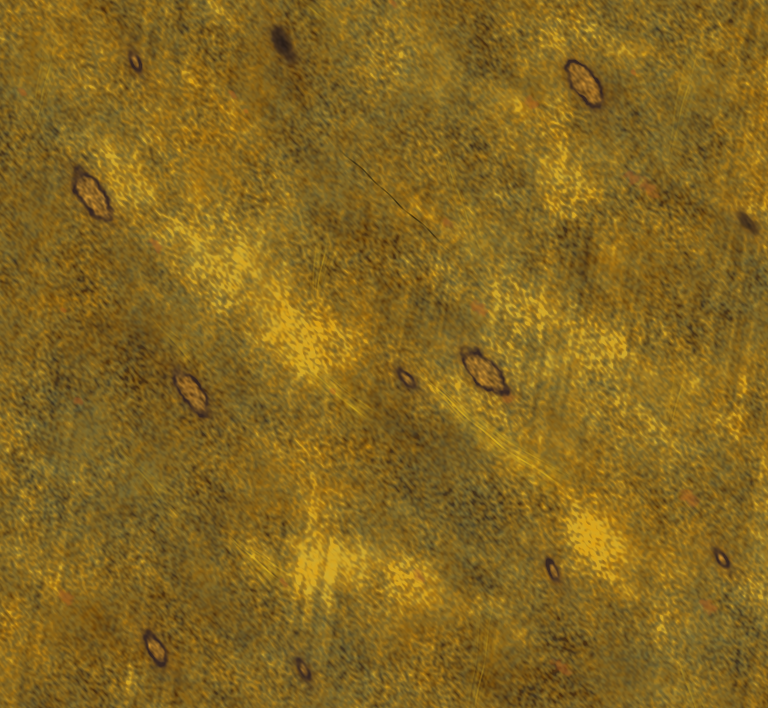
A WebGL 2 fragment shader for this texture:

```glsl
#version 300 es
precision highp float;
// Weathered golden-brown hide: oriented gradient noise gives grain, brushed
// streaks and a bright diagonal band; loops scatter scratches, flecks and pits.
// All lengths are in units of the canvas height.
#define GRAIN 0.50
#define GRAIN_FREQ 190.0
#define MOTTLE 0.56
#define BASE_TONE 0.385
#define BAND_GAIN 0.27
#define BAND_ANGLE -0.74
#define STEEP_ANGLE -1.15
#define BRUSH_ANGLE 1.42
#define PITS 13
#define FLECKS 22
#define SCRATCHES 13

uniform vec2 u_resolution;
out vec4 outColor;

vec2 hash2(vec2 p) {
    vec3 q = fract(p.xyx * vec3(0.1031, 0.1030, 0.0973));
    q += dot(q, q.yzx + 33.33);
    return fract((q.xx + q.yz) * q.zy);
}

float corner(vec2 cell, vec2 offset) {
    float a = 6.2832 * hash2(cell).x;
    return dot(vec2(cos(a), sin(a)), offset);
}

// Gradient noise, roughly -0.7 to 0.7
float noise(vec2 p) {
    vec2 i = floor(p), f = p - i;
    vec2 u = f * f * f * (f * (f * 6.0 - 15.0) + 10.0);
    vec2 e = vec2(1.0, 0.0);
    return mix(mix(corner(i, f), corner(i + e, f - e), u.x),
               mix(corner(i + e.yx, f - e.yx), corner(i + 1.0, f - 1.0), u.x), u.y);
}

// Coordinates along and across a direction
vec2 turn(vec2 v, float a) {
    float c = cos(a), s = sin(a);
    return vec2(c * v.x + s * v.y, c * v.y - s * v.x);
}

// Evenly spread, jittered position of the n-th scattered part
vec2 scatter(float n, float seed, float aspect) {
    vec2 c = fract(seed + n * vec2(0.7549, 0.5698));
    return (c + 0.2 * (hash2(vec2(n, seed * 90.0)) - 0.5)) * vec2(aspect, 1.0);
}

vec3 ramp(float t) {
    vec3 c = mix(vec3(0.27, 0.19, 0.09), vec3(0.42, 0.325, 0.12), smoothstep(-0.25, 0.22, t));
    c = mix(c, vec3(0.51, 0.40, 0.135), smoothstep(0.15, 0.48, t));
    c = mix(c, vec3(0.62, 0.47, 0.13), smoothstep(0.45, 0.74, t));
    return mix(c, vec3(0.83, 0.65, 0.14), smoothstep(0.7, 1.1, t));
}

void main() {
    float aspect = u_resolution.x / u_resolution.y, px = 1.0 / u_resolution.y;
    vec2 p = gl_FragCoord.xy * px;
    vec2 diag = turn(p - vec2(0.56, 0.49), BAND_ANGLE);

    // Broad mottling, diagonal band and yellow clumps
    float tone = BASE_TONE + MOTTLE * (0.6 * noise(diag * vec2(2.2, 5.0) + 3.7)
        + 0.5 * noise(p * 8.0 + 11.0) + 0.4 * noise(diag * vec2(12.0, 26.0))
        + 0.25 * noise(p * 38.0 + 2.0));
    float across = diag.y + 0.08 * noise(diag * 4.0 + 5.0) + 0.02 * noise(p * 20.0);
    tone += BAND_GAIN * exp(-across * across / 0.003) * smoothstep(0.66, 0.2, abs(diag.x));
    float clump = noise(diag * vec2(4.0, 7.0) + 21.0) + 0.3 * noise(p * 22.0);
    tone += 0.36 * smoothstep(0.12, 0.55, clump);

    // Brushed streaks in patches
    float brushed = smoothstep(-0.05, 0.4, noise(p * vec2(7.0, 2.6) + 8.0));
    vec2 stroke = turn(p, BRUSH_ANGLE);
    tone += brushed * (0.06 + 0.35 * noise(stroke * vec2(3.0, 60.0)) + 0.3 * noise(stroke * vec2(7.0, 150.0)));
    tone += 0.16 * noise(diag * vec2(5.0, 120.0)) + 0.12 * noise(stroke * vec2(5.0, 95.0) + 60.0);

    // Fine fibrous grain in several octaves and directions
    vec2 fibre = turn(p, -0.85) * GRAIN_FREQ;
    float speckle = noise(fibre * vec2(0.6, 1.2)) + 0.6 * noise(turn(fibre, 0.4) * vec2(0.55, 0.75) + 40.0)
        + 0.4 * noise(turn(fibre, -0.3) * vec2(0.16, 0.36) + 90.0);
    tone += GRAIN * speckle * (1.0 + 0.8 * noise(p * 12.0 + 50.0));
    float hue = 0.9 * noise(p * 5.0 + 31.0) + 0.8 * noise(p * 34.0) + noise(fibre * 0.7 + 70.0);
    vec3 col = ramp(tone) + hue * vec3(0.035, -0.018, -0.06);

    // Bright scratches: thin lines inside a tapering fan of streaks
    for (int i = 0; i < SCRATCHES; i++) {
        float n = float(i);
        vec2 h = hash2(vec2(n, 51.0)), k = hash2(vec2(n, 83.0));
        float angle = h.x < 0.4 ? BAND_ANGLE : h.x < 0.75 ? STEEP_ANGLE : BRUSH_ANGLE;
        vec2 q = turn(p - scatter(n, 0.37, aspect), angle + 0.2 * (k.x - 0.5));
        q.y += (k.y - 0.5) * 1.2 * q.x * q.x + 0.003 * noise(q * 18.0);
        float len = mix(0.06, 0.17, h.y);
        float fade = smoothstep(len, 0.3 * len, abs(q.x)) * (0.8 + 0.9 * noise(q * 45.0));
        float wide = 0.0012 + px * 0.7;
        float spread = 0.011 * (1.35 + q.x / len);
        float s = q.y / max(spread, 0.002);
        float line = smoothstep(wide, 0.0, abs(q.y)) + 0.5 * smoothstep(wide, 0.0, abs(s - 0.7) * spread);
        float glow = exp(-s * s) * (0.35 + 0.9 * noise(vec2(q.x * 14.0, s * 4.0 + n * 9.0)));
        float gain = fade * mix(0.25, 1.0, k.x * k.x);
        col = mix(col, vec3(0.86, 0.70, 0.12), clamp(gain * (0.7 * line + glow), 0.0, 0.85));
    }

    // One faint dark hairline crack
    vec2 crack = turn(p - vec2(0.555, 0.72), BAND_ANGLE);
    crack.y += 0.003 * noise(crack * 25.0);
    float hairline = smoothstep(0.0012 + px * 0.6, 0.0, abs(crack.y)) * smoothstep(0.13, 0.05, abs(crack.x));
    col *= 1.0 - hairline * (0.4 + 0.4 * noise(crack * 60.0));

    // Small rusty flecks
    for (int i = 0; i < FLECKS; i++) {
        float n = float(i), size = mix(0.005, 0.016, hash2(vec2(n, 29.0)).x);
        vec2 q = turn(p - scatter(n, 0.81, aspect), BAND_ANGLE) / vec2(size, 0.6 * size);
        float fleck = smoothstep(1.3, 0.4, length(q) + 0.8 * noise(p * 110.0));
        col = mix(col, vec3(0.66, 0.36, 0.13), 0.5 * fleck);
    }

    // Oval pits: dark rims around tan floors, or soft dark blots
    for (int i = 0; i < PITS; i++) {
        float n = float(i);
        vec2 h = hash2(vec2(n, 7.0)), k = hash2(vec2(n, 19.0));
        float len = mix(0.013, 0.041, h.y * h.y), half_width = 0.42 * len;
        vec2 q = turn(p - scatter(n, 0.13, aspect), -0.98 + 0.4 * (h.x - 0.5));
        float ragged = 0.35 * noise(p * 45.0) + 0.12 * noise(p * 140.0);
        float d = (length(q / vec2(len, half_width)) + ragged - 1.0) * half_width;
        float blot = step(k.x, 0.3);
        float soft = 0.002 + px + 0.004 * blot;
        float rim = exp(-d * d / 0.000006) * (0.75 + 0.8 * noise(p * 60.0)) * (1.0 - 0.7 * blot);
        vec3 pit_floor = mix(mix(col, vec3(0.62, 0.42, 0.16), 0.65), vec3(0.15, 0.11, 0.10), blot);
        col = mix(col, vec3(0.36, 0.22, 0.10), 0.45 * exp(-max(d, 0.0) / 0.007));
        col = mix(col, pit_floor * (1.0 + 0.4 * speckle), 0.88 * smoothstep(soft, -soft, d));
        col = mix(col, vec3(0.17, 0.12, 0.13), clamp(rim, 0.0, 0.85));
    }
    outColor = vec4(clamp(col, 0.0, 1.0), 1.0);
}
```
